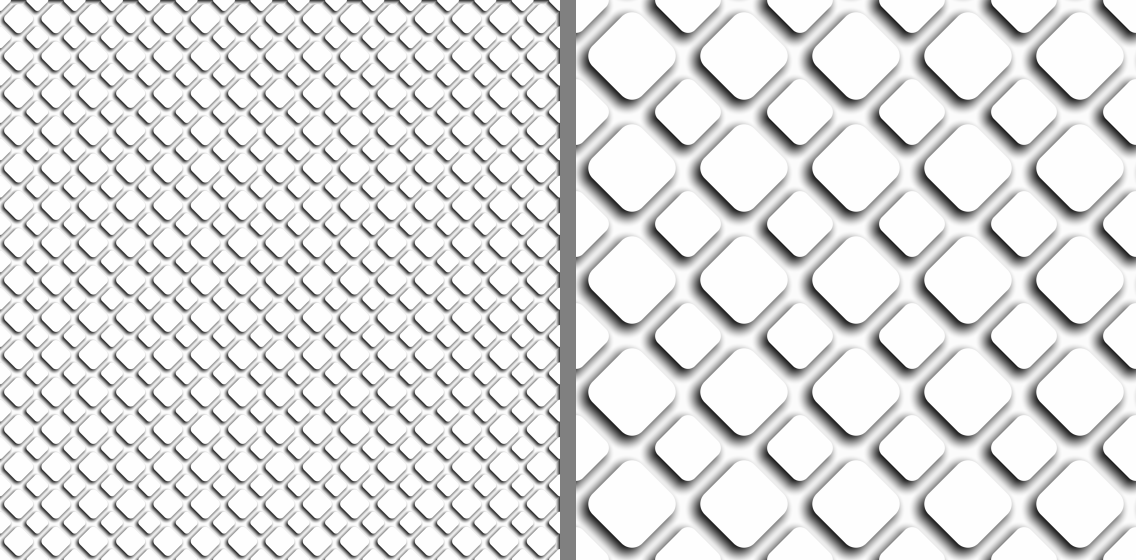
Left: the whole. Right: its middle third, enlarged.
Write a WebGL 1 fragment shader that draws this pattern.

```glsl
precision highp float;
// Lattice of large and small white rounded diamonds casting soft shadows to the lower left.

uniform vec2 u_resolution;

// Lengths are in lattice cells.
const float REPEATS = 15.0;
const float LARGE_HALF_SIDE = 0.314;
const float LARGE_RADIUS = 0.13;
const float SMALL_HALF_SIDE = 0.234;
const float SMALL_RADIUS = 0.09;
const float SHADOW_SHIFT = 0.065;
const float SHADOW_BLUR = 0.10;
const vec3 TILE_COLOR = vec3(0.995);
const vec3 GROUND_COLOR = vec3(0.985);
const vec3 SHADOW_COLOR = vec3(0.02);

// Signed distance to a rounded square standing on its corner.
float roundedDiamond(vec2 p, float halfSide, float radius) {
  vec2 turned = vec2(p.x + p.y, p.y - p.x) * 0.70710678;
  vec2 q = abs(turned) - halfSide + radius;
  return length(max(q, 0.0)) + min(max(q.x, q.y), 0.0) - radius;
}

// Large diamonds sit at cell centres.
float largeTiles(vec2 p) {
  return roundedDiamond(fract(p) - 0.5, LARGE_HALF_SIDE, LARGE_RADIUS);
}

// Small diamonds sit at cell corners.
float smallTiles(vec2 p) {
  return roundedDiamond(fract(p + 0.5) - 0.5, SMALL_HALF_SIDE, SMALL_RADIUS);
}

// Blurred coverage from a signed distance.
float softCoverage(float dist, float blur) {
  return 1.0 - smoothstep(-blur, blur, dist);
}

void main() {
  float canvasSize = min(u_resolution.x, u_resolution.y);
  vec2 cell = gl_FragCoord.xy / canvasSize * REPEATS;
  float pixel = REPEATS / canvasSize;

  // Shadows of neighbouring tiles add up.
  vec2 caster = cell + SHADOW_SHIFT * 0.70710678;
  float shadow = softCoverage(largeTiles(caster), SHADOW_BLUR)
               + softCoverage(smallTiles(caster), SHADOW_BLUR);

  // The top and right borders cast a shadow inward.
  vec2 inset = u_resolution / canvasSize * REPEATS - caster;
  float border = softCoverage(min(inset.x, inset.y), SHADOW_BLUR);
  shadow = clamp(max(shadow, border), 0.0, 1.0);

  // Flat tiles lie over the shaded ground.
  vec3 color = mix(GROUND_COLOR, SHADOW_COLOR, shadow);
  float tiles = min(largeTiles(cell), smallTiles(cell));
  color = mix(color, TILE_COLOR, softCoverage(tiles, 0.7 * pixel));

  gl_FragColor = vec4(color, 1.0);
}
```
